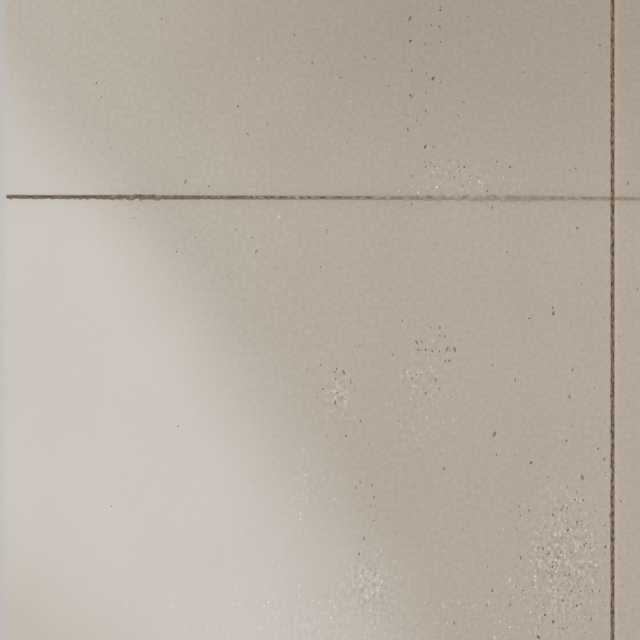
A WebGL 2 fragment shader for this texture:

```glsl
#version 300 es
precision highp float;
// Weathered plaster tiles: soft diagonal light, two brown joints, pits and pale chips.

#define JOINT_X 0.957
#define JOINT_Y 0.691
#define JOINT_HALF 0.0029
#define LIGHT_SOFTNESS 0.085
#define GRAIN 0.050
#define MOTTLE 0.016
#define WEAR 0.55
#define PIT_SCALE 85.0
#define CHIP_SCALE 125.0
#define PIT_STRENGTH 0.70
#define CHIP_STRENGTH 0.75

uniform vec2 u_resolution;
out vec4 outColor;

const vec3 LIT = vec3(0.797, 0.776, 0.746);
const vec3 SHADE_LEFT = vec3(0.728, 0.698, 0.650);
const vec3 SHADE_RIGHT = vec3(0.697, 0.656, 0.606);
const vec3 JOINT_DARK = vec3(0.42, 0.34, 0.27);
const vec3 JOINT_PALE = vec3(0.58, 0.52, 0.45);
const vec3 PIT = vec3(0.33, 0.27, 0.22);
const vec3 CHIP = vec3(0.91, 0.89, 0.86);

vec3 hash3(vec2 p) {
  vec3 q = fract(p.xyx * vec3(0.1031, 0.1030, 0.0973));
  q += dot(q, q.yxz + 33.33);
  return fract((q.xxy + q.yzz) * q.zyx);
}

float gradientNoise(vec2 p) {
  vec2 i = floor(p), f = fract(p);
  vec2 w = f * f * f * (f * (f * 6.0 - 15.0) + 10.0);
  vec4 d;
  for (int k = 0; k < 4; k++) {
    vec2 corner = vec2(k & 1, k >> 1);
    d[k] = dot(hash3(i + corner).xy * 2.0 - 1.0, f - corner);
  }
  return mix(mix(d.x, d.y, w.x), mix(d.z, d.w, w.x), w.y);
}

float fbm(vec2 p) {
  float sum = 0.0, amp = 0.6;
  for (int k = 0; k < 3; k++) {
    sum += amp * gradientNoise(p);
    p = p * 2.03 + 7.1;
    amp *= 0.5;
  }
  return sum;
}

// Soft elliptical patch of wear
float patchAt(vec2 p, vec2 center, vec2 radius) {
  vec2 d = (p - center) / radius;
  return exp(-dot(d, d));
}

// Signed place across the light's edge: negative on the lit side
float lightEdge(vec2 p) {
  return p.x - (0.64 - 0.52 * p.y - 0.19 * p.y * p.y);
}

float pitDensity(vec2 p) {
  float d = 0.006 * smoothstep(-0.1, 0.15, lightEdge(p));
  d += 0.16 * patchAt(p, vec2(0.53, 0.39), vec2(0.025, 0.04));
  d += 0.12 * patchAt(p, vec2(0.67, 0.42), vec2(0.035, 0.06));
  d += 0.18 * patchAt(p, vec2(0.71, 0.735), vec2(0.05, 0.02));
  d += 0.07 * patchAt(p, vec2(0.65, 0.91), vec2(0.06, 0.09));
  d += 0.09 * patchAt(p, vec2(0.57, 0.25), vec2(0.02, 0.07));
  return d + 0.14 * patchAt(p, vec2(0.89, 0.13), vec2(0.07, 0.12));
}

float chipDensity(vec2 p) {
  float d = 0.36 * patchAt(p, vec2(0.88, 0.12), vec2(0.05, 0.09));
  d += 0.40 * patchAt(p, vec2(0.575, 0.09), vec2(0.03, 0.035));
  d += 0.22 * patchAt(p, vec2(0.53, 0.38), vec2(0.018, 0.03));
  d += 0.13 * patchAt(p, vec2(0.66, 0.39), vec2(0.035, 0.07));
  d += 0.10 * patchAt(p, vec2(0.48, 0.24), vec2(0.03, 0.06));
  d += 0.10 * patchAt(p, vec2(0.72, 0.71), vec2(0.07, 0.04));
  return d + 0.10 * patchAt(p, vec2(0.55, 0.02), vec2(0.22, 0.07));
}

// Irregular upright flecks: a coarse layer and a finer one
float flecks(vec2 p, float scale, bool pale) {
  float cover = 0.0;
  for (int layer = 0; layer < 2; layer++) {
    vec2 cell = floor(p * scale), middle = (cell + 0.5) / scale;
    float density = pale ? chipDensity(middle) : pitDensity(middle);
    vec3 h = hash3(cell + (pale ? 71.0 : 13.0)), k = hash3(cell + 205.0);
    vec2 d = fract(p * scale) - mix(vec2(0.32), vec2(0.68), h.xy);
    d.x += d.y * (k.y - 0.5);
    float size = mix(0.09, 0.25, h.z * h.z), aa = 0.8 * scale / u_resolution.y;
    float dist = length(d * vec2(1.25, mix(0.5, 1.1, k.z))) - size;
    cover = max(cover, step(k.x, density) * (1.0 - smoothstep(-aa, aa, dist)) * mix(0.5, 1.0, k.z));
    scale *= 1.6;
  }
  return cover;
}

float stripe(float dist, float halfWidth) {
  float aa = 1.1 / u_resolution.y;
  return 1.0 - smoothstep(halfWidth - aa, halfWidth + aa, abs(dist));
}

void main() {
  vec2 p = gl_FragCoord.xy / u_resolution;

  // Plaster and the diagonal fall of light
  vec3 color = mix(SHADE_LEFT, SHADE_RIGHT, smoothstep(0.1, 0.75, p.x));
  color -= vec3(0.044, 0.046, 0.052) * smoothstep(0.62, 1.0, p.y) * smoothstep(-0.1, 0.65, p.x);
  float soft = LIGHT_SOFTNESS * mix(1.5, 0.7, p.y);
  float light = 1.0 - smoothstep(-soft * 1.6, soft, lightEdge(p) + 0.03 * fbm(p * 5.0));
  vec3 lit = LIT - vec3(0.045, 0.052, 0.062) * smoothstep(0.25, -0.05, p.x * 0.7 + p.y);
  lit -= 0.020 * smoothstep(0.25, 0.5, p.x) + 0.025 * smoothstep(0.6, 0.95, p.y);
  color = mix(color, lit, light);
  color += MOTTLE * fbm(p * vec2(9.0, 6.0)) + GRAIN * (1.0 - 0.7 * light) * fbm(p * 140.0);

  // Scattered wear
  float rough = fbm(p * vec2(100.0, 90.0));
  float worn = min(0.35, chipDensity(p) + 0.5 * pitDensity(p));
  color += WEAR * worn * fbm(p * vec2(170.0, 110.0));
  color = mix(color, PIT, PIT_STRENGTH * flecks(p, PIT_SCALE, false));
  color = mix(color, CHIP, CHIP_STRENGTH * flecks(p, CHIP_SCALE, true));

  // Horizontal joint: crisp at left, crumbled toward the right
  float crumble = patchAt(p, vec2(0.76, JOINT_Y), vec2(0.09, 0.05)) + 0.5 * patchAt(p, vec2(0.22, JOINT_Y), vec2(0.06, 0.05));
  float dy = p.y - JOINT_Y + 0.003 * (p.x - 0.5) + 0.004 * rough * (0.4 + 2.5 * crumble);
  float across = stripe(dy, JOINT_HALF * (1.0 + rough + 0.7 * crumble)) * smoothstep(0.008, 0.012, p.x);
  vec3 acrossColor = mix(JOINT_DARK, JOINT_PALE, smoothstep(0.2, 0.75, p.x + 0.5 * rough));
  color -= 0.035 * exp(-abs(dy) * 150.0) * smoothstep(0.0, 0.03, p.x);
  color = mix(color, acrossColor + 0.25 * rough, across * (0.88 - 0.2 * crumble));

  // Vertical joint with dark grains and a pale lip
  float dx = p.x - JOINT_X + 0.0008 * rough;
  color += 0.03 * exp(-abs(dx - 0.006) * 300.0);
  float bead = smoothstep(-0.3, 0.4, gradientNoise(p * vec2(300.0, 150.0)));
  vec3 downColor = mix(vec3(0.52, 0.42, 0.33), JOINT_DARK * 0.75, bead);
  color = mix(color, downColor, 0.9 * stripe(dx, JOINT_HALF * (1.0 + 0.4 * rough)));

  // Cool worn border at the far left
  color = mix(color, vec3(0.74, 0.74, 0.74), 0.5 * (1.0 - smoothstep(0.003, 0.013, p.x)));
  outColor = vec4(clamp(color, 0.0, 1.0), 1.0);
}
```
